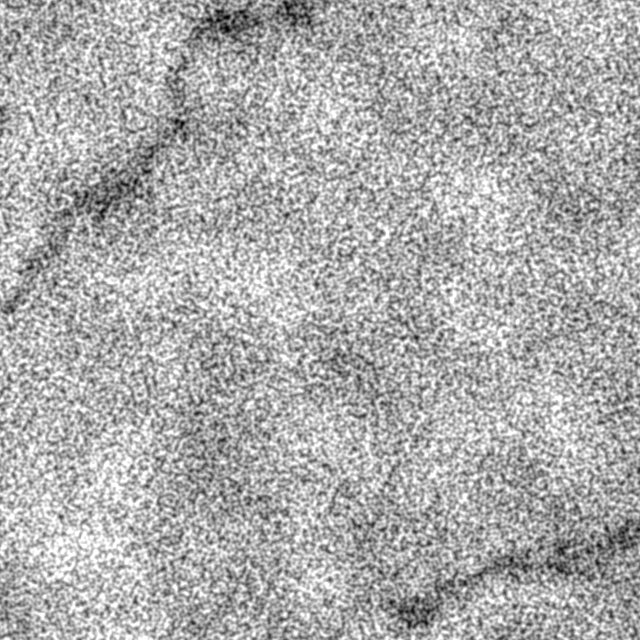
Give the GLSL for this texture, as a three.js fragment shader.

```glsl
// Grainy grey stone: fine speckle over soft mottling, with a few dark ragged creases.
varying vec2 vUv;

const float BASE_GREY = 0.69;
const float MOTTLE_DEPTH = 0.19;
const float CREASE_DEPTH = 0.27;

// Pseudo-random unit vector for a lattice cell
vec2 cellGradient(vec2 cell) {
  vec3 p = fract(vec3(cell.xyx) * vec3(0.1031, 0.1030, 0.0973));
  p += dot(p, p.yzx + 33.33);
  float angle = 6.2832 * fract((p.x + p.y) * p.z);
  return vec2(cos(angle), sin(angle));
}

// Gradient noise, centred on zero
float gradientNoise(vec2 p) {
  vec2 cell = floor(p);
  vec2 f = fract(p);
  vec2 blend = f * f * f * (f * (f * 6.0 - 15.0) + 10.0);
  vec2 right = vec2(1.0, 0.0);
  vec2 up = vec2(0.0, 1.0);
  float a = dot(cellGradient(cell), f);
  float b = dot(cellGradient(cell + right), f - right);
  float c = dot(cellGradient(cell + up), f - up);
  float d = dot(cellGradient(cell + 1.0), f - 1.0);
  return mix(mix(a, b, blend.x), mix(c, d, blend.x), blend.y);
}

vec2 rotate(vec2 p, float angle) {
  float c = cos(angle);
  float s = sin(angle);
  return vec2(c * p.x - s * p.y, s * p.x + c * p.y);
}

// Sum of rotated octaves, each doubling in frequency
float fractalNoise(vec2 p, float gain) {
  float sum = 0.0;
  float amplitude = 1.0;
  for (int i = 0; i < 4; i++) {
    sum += amplitude * gradientNoise(p);
    p = rotate(p * 2.0, 0.65) + 17.3;
    amplitude *= gain;
  }
  return sum;
}

// Two sizes of speckle, turned against each other to hide the lattice
float speckle(vec2 p) {
  float coarse = gradientNoise(rotate(p, 0.5) * 86.0 + 120.0);
  float fine = gradientNoise(rotate(p, -0.35) * 152.0 + 210.0);
  return 0.41 * coarse + 0.50 * fine;
}

// Soft dark stroke along the segment from a to b
float crease(vec2 p, vec2 a, vec2 b, float width) {
  vec2 along = b - a;
  float t = clamp(dot(p - a, along) / dot(along, along), 0.0, 1.0);
  float d = length(p - a - along * t) / width;
  return exp(-d * d);
}

// Creases cross the upper left and lower right, bent by noise
float creases(vec2 p) {
  vec2 bend = vec2(fractalNoise(p * 7.0 + 40.0, 0.6), fractalNoise(p * 7.0 + 75.0, 0.6));
  vec2 q = p + 0.055 * bend;
  float dark = crease(q, vec2(0.52, 1.02), vec2(0.34, 0.95), 0.019);
  dark = max(dark, crease(q, vec2(0.34, 0.95), vec2(0.25, 0.79), 0.022));
  dark = max(dark, 0.8 * crease(q, vec2(0.25, 0.79), vec2(0.02, 0.54), 0.021));
  dark = max(dark, crease(q, vec2(1.03, 0.19), vec2(0.63, 0.03), 0.023));
  dark = max(dark, 0.8 * crease(q, vec2(0.08, 1.01), vec2(0.15, 1.0), 0.022));
  dark = max(dark, 0.8 * crease(q, vec2(-0.02, 0.78), vec2(0.01, 0.80), 0.022));
  float strength = 0.85 + 0.9 * gradientNoise(p * 14.0 + 9.0);
  return dark * clamp(strength, 0.3, 1.2);
}

void main() {
  // Broad tone: the left side is a little lighter
  float grey = BASE_GREY + 0.05 * (0.5 - vUv.x);
  grey += MOTTLE_DEPTH * fractalNoise(vUv * 5.0 + 3.7, 0.72);
  grey -= CREASE_DEPTH * creases(vUv);
  grey += speckle(vUv);
  gl_FragColor = vec4(vec3(clamp(grey, 0.0, 1.0)), 1.0);
}
```
